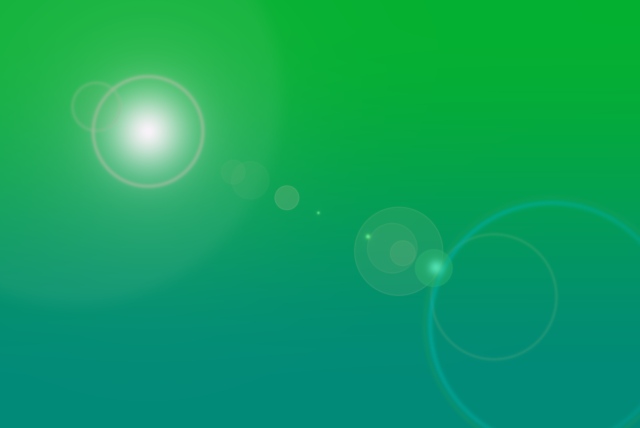
Reproduce this background procedurally as a Shadertoy shader.

```glsl
// Lens flare crossing a green to teal gradient: glowing sun, rings and ghost discs.
#define SUN vec2(0.346, 0.693)
#define AXIS vec2(0.943, -0.451)
#define TOP_GREEN vec3(0.015, 0.69, 0.19)
#define BOTTOM_TEAL vec3(0.005, 0.54, 0.47)
#define SUN_WHITE vec3(0.97, 0.95, 0.97)
#define GHOST_GREY vec3(0.50, 0.70, 0.50)
#define RING_PINK vec3(0.72, 0.74, 0.66)
#define ARC_CYAN vec3(0.0, 0.68, 0.63)
#define SPARK vec3(0.45, 0.95, 0.55)
#define GHOSTS 7

// Distance from p to a point at fraction t along the flare axis
float axisDistance(vec2 p, float t) {
    return length(p - SUN - AXIS * t);
}

float disc(float d, float radius, float soft) {
    return 1.0 - smoothstep(radius - soft, radius + soft, d);
}

float ring(float d, float radius, float width) {
    float x = (d - radius) / width;
    return exp(-x * x);
}

// Tiny bright dot with a soft halo
float spark(float d, float size) {
    float x = d / size;
    return exp(-x * x) + 0.25 * exp(-x * 0.8);
}

void mainImage(out vec4 fragColor, in vec2 fragCoord) {
    vec2 p = fragCoord / iResolution.y;
    float soft = 0.8 / iResolution.y;

    // Backdrop and the wide pale veil
    vec3 color = mix(BOTTOM_TEAL, TOP_GREEN, smoothstep(0.08, 0.95, p.y));
    float veil = axisDistance(p, -0.19);
    color = mix(color, vec3(0.75, 0.82, 0.75), 0.075 * disc(veil, 0.49, 0.03));

    // Sun core and falloff
    float d = length(p - SUN);
    float core = d / 0.09;
    float glow = 0.57 * exp(-core * core) + 0.45 * exp(-d / 0.14);
    color = mix(color, SUN_WHITE, min(glow, 1.0));

    // Rings near the sun
    color = mix(color, RING_PINK, 0.50 * ring(d, 0.128, 0.0055));
    float smallRing = axisDistance(p, -0.128);
    color = mix(color, RING_PINK, 0.22 * ring(smallRing, 0.056, 0.005));
    color = mix(color, GHOST_GREY, 0.12 * disc(smallRing, 0.058, soft));

    // Ghost discs: axis position, radius, opacity, rim opacity
    vec4 ghosts[GHOSTS] = vec4[GHOSTS](
        vec4(0.211, 0.029, 0.12, 0.02),
        vec4(0.253, 0.045, 0.10, 0.02),
        vec4(0.344, 0.029, 0.34, 0.10),
        vec4(0.621, 0.104, 0.17, 0.12),
        vec4(0.605, 0.059, 0.13, 0.08),
        vec4(0.631, 0.030, 0.18, 0.08),
        vec4(0.708, 0.044, 0.10, 0.05));
    for (int i = 0; i < GHOSTS; i++) {
        vec4 g = ghosts[i];
        float r = axisDistance(p, g.x);
        float alpha = g.z * disc(r, g.y, soft) + g.w * ring(r, g.y - 0.001, 0.002);
        color = mix(color, GHOST_GREY, alpha);
    }

    // Thin ring and large cyan arc at the far end
    float farRing = axisDistance(p, 0.857);
    color = mix(color, GHOST_GREY, 0.20 * ring(farRing, 0.146, 0.004));
    vec2 q = p - SUN - AXIS;
    float arc = length(q);
    float facing = 0.5 + 0.5 * dot(q / max(arc, 0.001), normalize(-AXIS));
    color = mix(color, ARC_CYAN, (0.28 + 0.32 * facing) * ring(arc, 0.284, 0.007));
    color = mix(color, vec3(0.10, 0.62, 0.36), 0.30 * ring(arc, 0.297, 0.006));

    // Flare spot where the arc meets the axis
    float spot = axisDistance(p, 0.708);
    color = mix(color, vec3(0.12, 0.72, 0.42), 0.35 * disc(spot, 0.044, 0.003));
    float hot = length(p - vec2(1.019, 0.375));
    color = mix(color, vec3(0.35, 0.92, 0.75), 0.80 * exp(-hot * hot / 0.0003));

    // Sparkles
    color = mix(color, SPARK, 0.60 * spark(axisDistance(p, 0.422), 0.0035));
    color = mix(color, SPARK, 0.70 * spark(axisDistance(p, 0.545), 0.0055));

    fragColor = vec4(color, 1.0);
}
```
